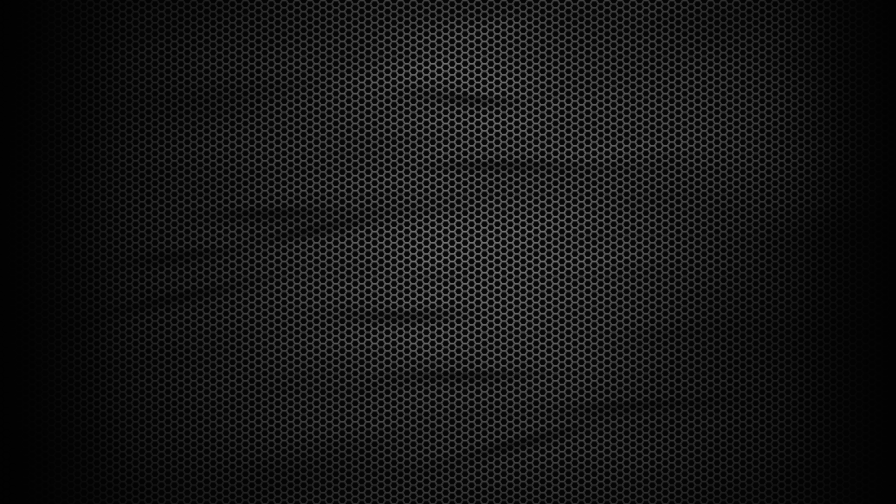
Give the GLSL for this background, as a Shadertoy shader.

```glsl
const float PITCH = 0.0148;          // hole spacing, in canvas heights
const float HOLE_APOTHEM = 0.375;    // hole half width, in pitches
const vec3 HOLE_COLOR = vec3(0.034);
const vec3 METAL_COLOR = vec3(0.44);
const vec2 LIGHT_CENTER = vec2(0.95, 0.55);
const vec2 LIGHT_SIZE = vec2(0.67, 0.68);
const float CREASE_WIDTH = 0.010;
const float CREASE_DEPTH = 0.36;
const int CREASE_COUNT = 10;

// Each crease: center x, center y, half length, slope
const vec4 CREASES[CREASE_COUNT] = vec4[](
    vec4(0.35, 0.410, 0.16, 0.22), vec4(0.62, 0.545, 0.10, 0.20),
    vec4(0.53, 0.577, 0.12, 0.03), vec4(1.26, 0.197, 0.13, 0.05),
    vec4(0.91, 0.255, 0.13, 0.02), vec4(1.00, 0.674, 0.15, 0.00),
    vec4(0.93, 0.805, 0.09, -0.1), vec4(1.04, 0.125, 0.12, 0.25),
    vec4(0.79, 0.375, 0.12, 0.00), vec4(0.37, 0.495, 0.10, 0.10));

float hash(vec2 p) {
    p = fract(p * vec2(0.1031, 0.1137));
    p += dot(p, p.yx + 33.33);
    return fract((p.x + p.y) * p.x * 7.13);
}

float valueNoise(vec2 p) {
    vec2 cell = floor(p), f = fract(p);
    f = f * f * (3.0 - 2.0 * f);
    return mix(mix(hash(cell), hash(cell + vec2(1, 0)), f.x),
               mix(hash(cell + vec2(0, 1)), hash(cell + vec2(1, 1)), f.x), f.y);
}

// Offset from the nearest hole center; holes stack in staggered columns
vec2 hexOffset(vec2 p) {
    const vec2 period = vec2(1.7320508, 1.0);
    vec2 a = mod(p, period) - 0.5 * period;
    vec2 b = mod(p + 0.5 * period, period) - 0.5 * period;
    return dot(a, a) < dot(b, b) ? a : b;
}

float hexDistance(vec2 p) {
    p = abs(p);
    return max(p.y, dot(p, vec2(0.8660254, 0.5)));
}

float glow(vec2 p, vec2 center, vec2 size) {
    vec2 d = (p - center) / size;
    return exp(-dot(d, d));
}

// Dark folds, sharp above and soft below
float creaseShade(vec2 p) {
    float shade = 1.0;
    for (int i = 0; i < CREASE_COUNT; i++) {
        vec4 c = CREASES[i];
        vec2 d = p - c.xy;
        d.y -= c.w * d.x;
        float width = CREASE_WIDTH * (d.y > 0.0 ? 0.8 : 1.6);
        shade *= 1.0 - CREASE_DEPTH * glow(d, vec2(0), vec2(c.z, width));
    }
    return shade;
}

float lighting(vec2 p, float aspect) {
    float light = 0.78 * glow(p, LIGHT_CENTER, LIGHT_SIZE);
    light += 0.22 * glow(p, vec2(0.92, 0.86), vec2(0.16, 0.10));
    light += 0.11 * glow(p, vec2(0.98, 0.36), vec2(0.30, 0.16));
    light += 0.12 * glow(p, vec2(1.40, 0.76), vec2(0.30, 0.20));
    // Shadow across the lower right
    light *= 1.0 - 0.36 * glow(p, vec2(1.60, 0.38), vec2(0.30, 0.22));
    // Broad cloth-like variation in two sizes
    vec2 q = vec2(p.x, p.y - 0.12 * p.x);
    light *= 0.84 + 0.18 * valueNoise(q * vec2(3.0, 12.0) + 4.0)
                  + 0.14 * valueNoise(q * vec2(7.0, 29.0) + 9.0);
    // Fade toward the sides
    light *= smoothstep(-0.08, 0.28, p.x) * smoothstep(-0.08, 0.28, aspect - p.x);
    return light * creaseShade(p);
}

void mainImage(out vec4 fragColor, in vec2 fragCoord) {
    vec2 p = fragCoord / iResolution.y;
    float aspect = iResolution.x / iResolution.y;
    float light = lighting(p, aspect);

    // Perforated metal
    vec2 local = hexOffset(p / PITCH);
    float pixel = 1.0 / (iResolution.y * PITCH);
    float soft = max(0.6 * pixel, 0.06);
    float metal = smoothstep(-soft, soft, hexDistance(local) - HOLE_APOTHEM);
    float bevel = 1.0 - 0.35 * local.y;

    vec3 hole = HOLE_COLOR * (0.25 + 0.85 * light);
    vec3 color = mix(hole, METAL_COLOR * light * bevel, metal);
    fragColor = vec4(color, 1.0);
}
```
